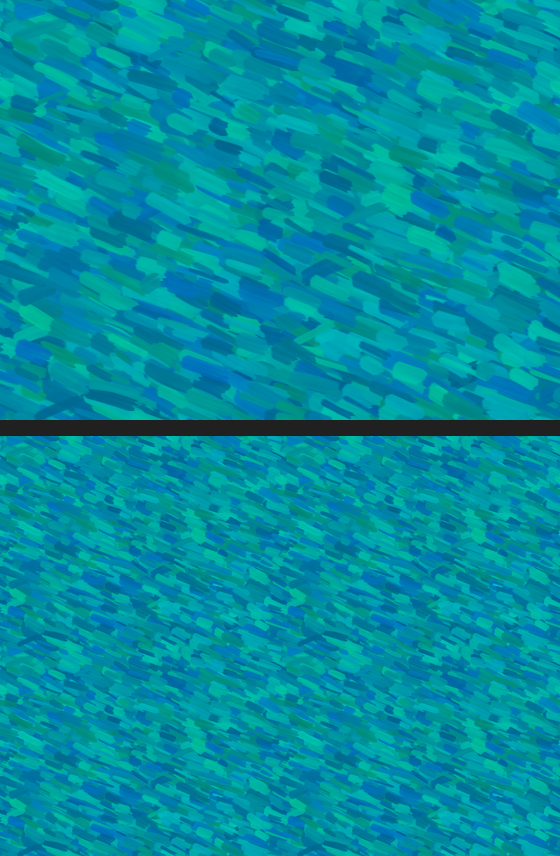
Top: one tile. Bottom: repeated 2 by 2.
Give the GLSL for this texture, as a WebGL 1 fragment shader.

```glsl
precision highp float;
// Tileable field of slanted, overlapping brush strokes in blue, teal and mint.

uniform vec2 u_resolution;

#define LAYERS 10
#define COARSE_CELLS 10.0
#define FINE_CELLS 15.0
#define SLANT -0.42
#define SLANT_SPREAD 0.30
#define HALF_LENGTH vec2(0.42, 0.92)
#define HALF_WIDTH vec2(0.12, 0.31)
#define BRISTLES vec2(3.0, 65.0)
#define BRISTLE_CONTRAST 0.13
#define EDGE_SOFTNESS 0.014
#define OPACITY 0.90
#define COLOR_JITTER 0.09

const vec2 ASPECT = vec2(1.0, 0.75);
const float TILE_WIDTH = 4.0;

vec4 hash4(vec3 p) {
  vec4 q = fract(p.xyzx * vec4(0.1031, 0.1030, 0.0973, 0.1099));
  q += dot(q, q.wzxy + 33.33);
  return fract((q.xxyz + q.yzzw) * q.zywx);
}

float noise(vec2 p, float seed) {
  vec2 i = floor(p);
  vec2 f = fract(p);
  f = f * f * (3.0 - 2.0 * f);
  float low = mix(hash4(vec3(i, seed)).x, hash4(vec3(i + vec2(1.0, 0.0), seed)).x, f.x);
  float high = mix(hash4(vec3(i + vec2(0.0, 1.0), seed)).x, hash4(vec3(i + 1.0, seed)).x, f.x);
  return mix(low, high, f.y);
}

// Picks a pigment by its share of the strokes
vec3 pigment(float pick) {
  vec3 navy = vec3(0.0, 0.43, 0.60);
  vec3 blue = vec3(0.0, 0.48, 0.71);
  vec3 teal = vec3(0.0, 0.55, 0.63);
  vec3 green = vec3(0.0, 0.58, 0.53);
  vec3 aqua = vec3(0.0, 0.66, 0.69);
  vec3 mint = vec3(0.0, 0.71, 0.64);
  if (pick < 0.19) return navy;
  if (pick < 0.36) return blue;
  if (pick < 0.56) return teal;
  if (pick < 0.71) return green;
  if (pick < 0.84) return aqua;
  return mint;
}

// Lays one stroke over the paint; offset and halfSize are in tile units
vec3 paintStroke(vec3 paint, vec2 offset, vec2 halfSize, vec4 look) {
  float angle = SLANT + SLANT_SPREAD * (look.x - 0.5);
  if (look.y > 0.97) angle = -angle;
  float c = cos(angle);
  float s = sin(angle);
  vec2 q = vec2(c * offset.x + s * offset.y, c * offset.y - s * offset.x);
  q.y += (look.y - 0.5) * 0.6 * q.x * q.x;
  if (abs(q.x) > halfSize.x || abs(q.y) > halfSize.y) return paint;

  // Bristle streaks fray the trailing end more than the leading one
  float seed = floor(look.z * 900.0);
  float fine = noise(q * BRISTLES, seed);
  float broad = noise(q * BRISTLES * vec2(1.5, 0.35) + 20.0, seed);
  float bristle = mix(fine, broad, 0.45);
  float tail = smoothstep(-0.2, 1.0, q.x / halfSize.x);
  float across = q.y / halfSize.y;
  float endGap = halfSize.x - abs(q.x) - 0.05 * across * across
               - bristle * mix(0.03, 0.16, tail);
  float sideGap = halfSize.y - abs(q.y) - 0.02 * broad;
  float cover = smoothstep(0.0, EDGE_SOFTNESS * 1.8, endGap)
              * smoothstep(0.0, EDGE_SOFTNESS, sideGap);
  cover *= OPACITY * (1.0 - 0.45 * tail * fine);

  vec3 color = pigment(look.w);
  color.g += COLOR_JITTER * (look.z - 0.5);
  color.b += COLOR_JITTER * (fract(look.z * 17.0) - 0.5);
  color *= 1.0 + BRISTLE_CONTRAST * (bristle - 0.5);
  return mix(paint, color, cover);
}

void main() {
  vec2 uv = gl_FragCoord.xy / u_resolution;
  vec3 paint = vec3(0.0, 0.54, 0.63);

  // Large strokes first, smaller ones on top; cell ids wrap at the tile edge
  for (int i = 0; i < LAYERS; i++) {
    float layer = float(i);
    float cells = floor(mix(COARSE_CELLS, FINE_CELLS, layer / float(LAYERS - 1)) + 0.5);
    float unit = TILE_WIDTH / cells;
    vec2 grid = uv * cells + hash4(vec3(layer, 7.0, 3.0)).xy;
    vec2 home = floor(grid);
    for (int y = -1; y <= 1; y++) {
      for (int x = -1; x <= 1; x++) {
        vec2 cell = home + vec2(float(x), float(y));
        vec2 id = mod(cell, cells);
        vec4 place = hash4(vec3(id, layer + 11.0));
        vec4 look = hash4(vec3(id, layer + 53.0));
        vec2 center = cell + 0.5 + 0.7 * (place.xy - 0.5);
        vec2 halfSize = vec2(mix(HALF_LENGTH.x, HALF_LENGTH.y, place.z),
                             mix(HALF_WIDTH.x, HALF_WIDTH.y, place.w));
        paint = paintStroke(paint, (grid - center) * ASPECT * unit, halfSize * unit, look);
      }
    }
  }
  gl_FragColor = vec4(paint, 1.0);
}
```
